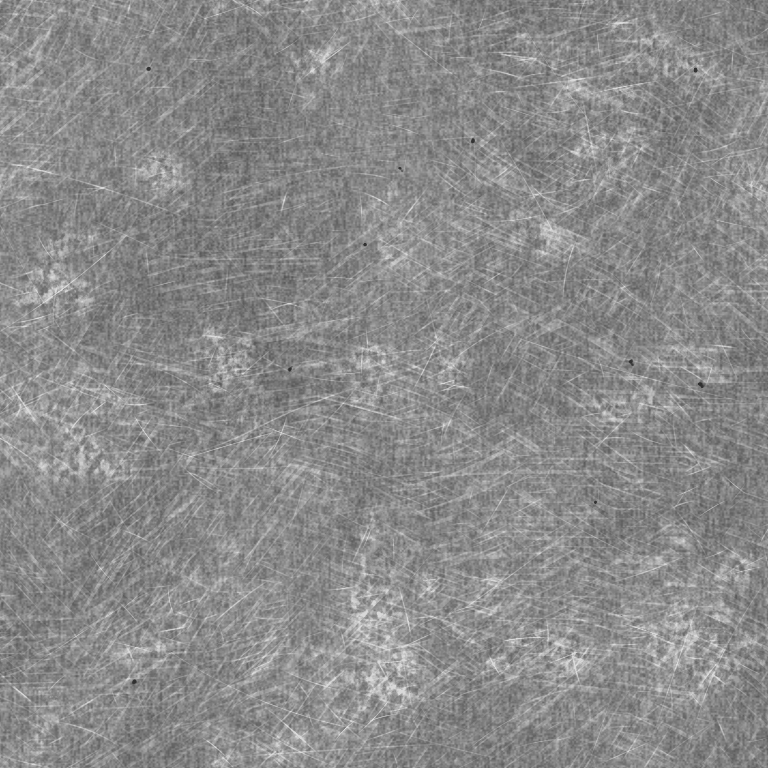
Reproduce this texture procedurally as a three.js fragment shader.

```glsl
// Worn grey metal: brushed grain, small scuffs, hatched hairlines, long scratches and a few dark pits.
varying vec2 vUv;

vec4 hash4(vec2 p) {
  vec4 q = fract(p.xyxy * vec4(0.1031, 0.1030, 0.0973, 0.1099));
  q += dot(q, q.wzxy + 33.33);
  return fract((q.xxyz + q.yzzw) * q.zywx);
}

float noise(vec2 p) {
  vec2 cell = floor(p), f = fract(p);
  f = f * f * (3.0 - 2.0 * f);
  float low = mix(hash4(cell).x, hash4(cell + vec2(1.0, 0.0)).x, f.x);
  float high = mix(hash4(cell + vec2(0.0, 1.0)).x, hash4(cell + 1.0).x, f.x);
  return mix(low, high, f.y);
}

float fbm(vec2 p) {
  float sum = 0.0, gain = 0.5;
  for (int i = 0; i < 5; i++) {
    sum += gain * noise(p);
    p = mat2(1.6, 1.2, -1.2, 1.6) * p + 17.3;
    gain *= 0.5;
  }
  return sum / 0.97;
}

mat2 turn(float angle) {
  return mat2(cos(angle), -sin(angle), sin(angle), cos(angle));
}

// Dense, gently swept parallel hairlines that come and go in patches
float hatch(vec2 p, float angle, float seed) {
  vec2 q = turn(angle) * p + seed;
  q.y += 0.06 * noise(q * 3.0);
  float hairs = smoothstep(0.6, 0.95, noise(q * vec2(17.0, 310.0)));
  float broken = mix(0.4, 1.0, noise(q * vec2(70.0, 160.0) + 7.0));
  return hairs * broken * smoothstep(0.42, 0.68, fbm(p * 6.0 + seed * 3.0));
}

// One slightly bent, tapering stroke per cell; neighbours share a direction
float scratches(vec2 p, float cells, float seed) {
  vec2 g = p * cells, home = floor(g);
  float sum = 0.0;
  for (int j = -1; j <= 1; j++) {
    for (int i = -1; i <= 1; i++) {
      vec2 cell = home + vec2(float(i), float(j));
      vec4 place = hash4(cell + seed);
      vec4 shape = hash4(cell + seed + 71.7);
      float angle = 2.4 * (noise(cell / cells * 3.0 + seed) - 0.5) + 0.6 * (shape.x - 0.5);
      angle += 1.5 * step(0.84, shape.y);
      vec2 d = turn(angle) * (g - cell - place.xy);
      d.y += (shape.z - 0.5) * 0.35 * d.x * d.x;
      float halfLength = mix(0.5, 0.95, place.z);
      float line = 1.0 - smoothstep(0.0, mix(0.0011, 0.0019, shape.w), abs(d.y) / cells);
      float taper = 1.0 - smoothstep(halfLength * 0.2, halfLength, abs(d.x));
      sum += line * taper * place.w * place.w;
    }
  }
  return sum;
}

// Sparse irregular specks, each kept well inside its cell
float pits(vec2 p) {
  vec2 cell = floor(p * 7.0);
  vec4 r = hash4(cell + 311.0);
  vec2 d = p - (cell + 0.2 + 0.6 * r.xy) / 7.0;
  float ragged = length(d) + 0.006 * (noise(p * 210.0) - 0.5);
  float radius = mix(0.0015, 0.0034, r.z);
  return step(0.76, r.w) * (1.0 - smoothstep(radius - 0.001, radius + 0.001, ragged));
}

void main() {
  vec2 p = vUv;
  float wear = fbm(p * vec2(10.0, 13.0) + 41.0);

  // Mottled base with upright brushing, a faint cross weave and fine grit
  float grey = 0.494 + 0.13 * (fbm(p * 6.0 + 3.0) - 0.5);
  grey += 0.12 * (noise(p * vec2(310.0, 75.0)) - 0.5);
  grey += 0.05 * (noise(p * vec2(80.0, 300.0) + 90.0) - 0.5);
  grey += 0.15 * (noise(p * 410.0 + 13.0) - 0.5);

  // Small pale rubbed spots, broken up by grit
  float scuff = smoothstep(0.52, 0.82, wear);
  grey += 0.24 * scuff * smoothstep(0.35, 0.75, fbm(p * vec2(150.0, 130.0)));

  // Hairlines in fanned directions
  for (int k = 0; k < 6; k++) {
    float step6 = float(k);
    grey += 0.15 * hatch(p, -0.65 + 0.33 * step6, 11.0 * step6 + 2.0);
  }

  // Single scratches from long sweeps down to short nicks, denser where worn
  float cells = 3.0, marks = 0.0;
  for (int k = 0; k < 7; k++) {
    float seed = 19.0 * float(k) + 5.0;
    marks += scratches(p, cells, seed) * mix(0.2, 1.0, noise(p * 60.0 + seed));
    cells *= 1.5;
  }
  grey += 0.3 * min(marks, 1.1) * mix(0.5, 1.2, smoothstep(0.3, 0.7, wear));

  grey = mix(grey, 0.16, 0.9 * pits(p));
  gl_FragColor = vec4(vec3(clamp(grey, 0.0, 0.85)), 1.0);
}
```
